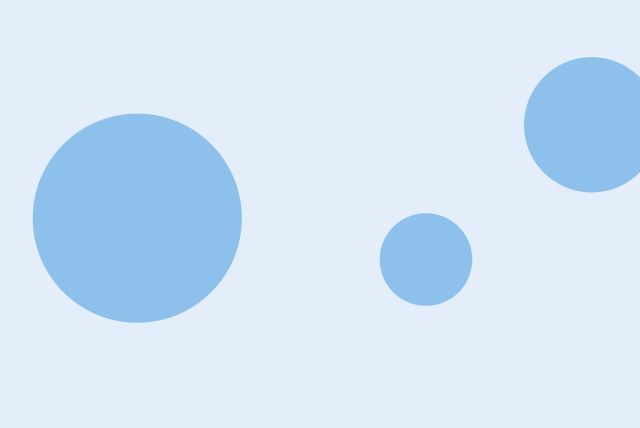
Reproduce this background procedurally as a WebGL 1 fragment shader.

```glsl
precision highp float;
// Three flat blue discs on a pale blue ground, the right one cut by the edge.
// Each disc is a signed distance with a one-pixel smooth rim; centres are
// fractions of the canvas and radii are fractions of its width.

uniform vec2 u_resolution;

#define GROUND_COLOR vec3(0.890, 0.932, 0.980)
#define DISC_COLOR   vec3(0.553, 0.755, 0.925)

// Centre x, centre y, radius
#define LARGE_DISC  vec3(0.2145, 0.4902, 0.1634)
#define SMALL_DISC  vec3(0.6656, 0.3936, 0.0723)
#define MEDIUM_DISC vec3(0.9245, 0.7084, 0.1057)

// Signed distance to a disc, in canvas widths
float discDistance(vec2 uv, vec3 disc) {
  vec2 aspect = vec2(1.0, u_resolution.y / u_resolution.x);
  return length((uv - disc.xy) * aspect) - disc.z;
}

void main() {
  vec2 uv = gl_FragCoord.xy / u_resolution;

  // Union of the discs
  float dist = discDistance(uv, LARGE_DISC);
  dist = min(dist, discDistance(uv, SMALL_DISC));
  dist = min(dist, discDistance(uv, MEDIUM_DISC));

  // Antialiased coverage over one pixel
  float coverage = clamp(0.5 - dist * u_resolution.x, 0.0, 1.0);
  gl_FragColor = vec4(mix(GROUND_COLOR, DISC_COLOR, coverage), 1.0);
}
```
